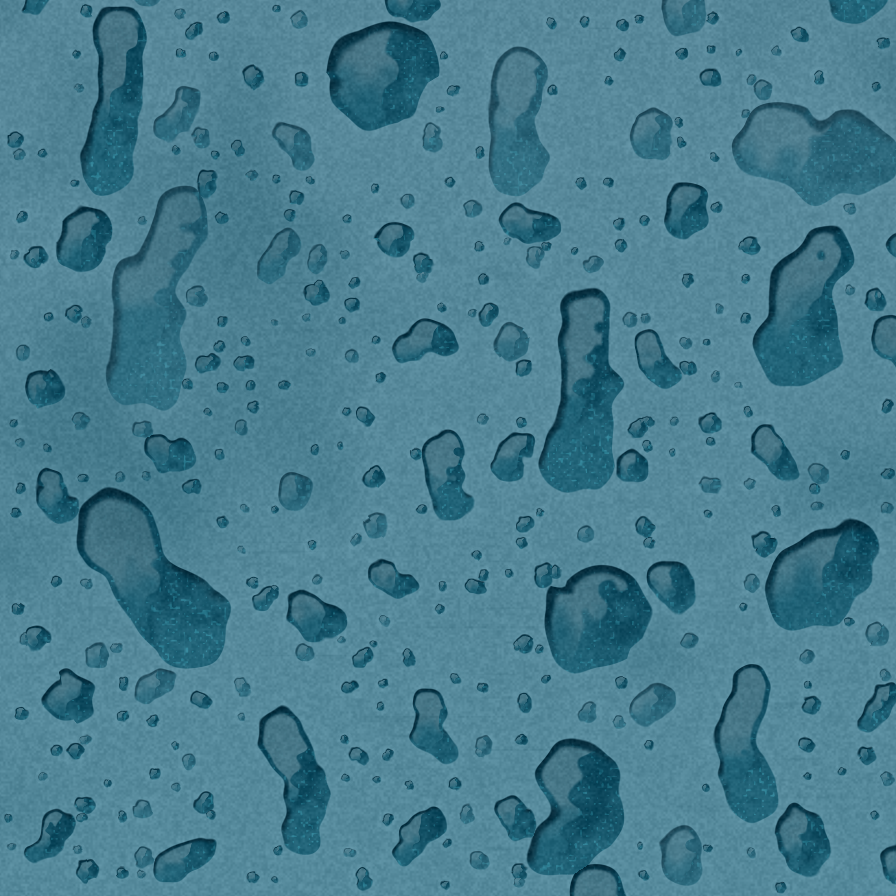
Reproduce this texture procedurally as a Shadertoy shader.

```glsl
// Irregular water drops beaded on brushed teal metal.

struct Layer { float cells; float size; float stretch; float presence; float salt; };
struct Drop { float dist; vec2 centre; float size; float seed; float stretch; };

const Layer BIG    = Layer(4.0, 0.042, 2.4, 0.90, 11.0);
const Layer MEDIUM = Layer(7.5, 0.023, 1.3, 0.85, 37.0);
const Layer SMALL  = Layer(16.0, 0.0105, 0.6, 0.60, 59.0);
const Layer TINY   = Layer(27.0, 0.0055, 0.5, 0.42, 83.0);

const vec3 PALE = vec3(0.335, 0.535, 0.605);
const vec3 DULL = vec3(0.265, 0.475, 0.545);
const vec3 TEAL = vec3(0.13, 0.39, 0.47);
const vec3 DEEP = vec3(0.04, 0.27, 0.35);
const vec3 INK  = vec3(0.015, 0.15, 0.21);

vec2 hash2(vec2 p) {
    vec3 q = fract(p.xyx * vec3(0.1031, 0.1030, 0.0973));
    q += dot(q, q.yzx + 33.33);
    return fract((q.xx + q.yz) * q.zy);
}

float noise(vec2 p) {
    vec2 i = floor(p), f = fract(p);
    f = f * f * (3.0 - 2.0 * f);
    float low = mix(hash2(i).x, hash2(i + vec2(1, 0)).x, f.x);
    float high = mix(hash2(i + vec2(0, 1)).x, hash2(i + vec2(1, 1)).x, f.x);
    return mix(low, high, f.y);
}

float smoothMin(float a, float b, float k) {
    float h = max(k - abs(a - b), 0.0) / k;
    return min(a, b) - h * h * k * 0.25;
}

float taperedSegment(vec2 p, vec2 a, vec2 b, float ra, float rb) {
    vec2 ab = b - a;
    float t = clamp(dot(p - a, ab) / (dot(ab, ab) + 1e-4), 0.0, 1.0);
    return length(p - a - ab * t) - mix(ra, rb, t);
}

// Bent, tapered blob in units of the drop size; long ones hang vertically
float dropShape(vec2 q, float seed, float stretch) {
    vec2 pose = hash2(vec2(seed, 3.1)), girth = hash2(vec2(seed, 8.7));
    float swing = mix(3.0, 0.5, smoothstep(1.0, 1.7, stretch));
    float angle = 1.57 + (pose.x - 0.5) * swing;
    vec2 axis = vec2(cos(angle), sin(angle));
    vec2 bend = vec2(-axis.y, axis.x) * (pose.y - 0.5) * 1.5 * min(stretch, 1.0);
    vec2 radii = mix(vec2(0.6), vec2(1.05), girth);
    float upper = taperedSegment(q, axis * stretch, bend, radii.x, 0.72);
    float lower = taperedSegment(q, -axis * stretch, bend, radii.y, 0.72);
    float wobble = noise(q * 1.7 + seed * 7.0) - 0.5;
    return smoothMin(upper, lower, 0.35) + 0.32 * wobble;
}

// The drop belonging to one grid cell; zero size means none
Drop cellDrop(vec2 cell, Layer layer) {
    vec2 spot = hash2(cell + layer.salt), trait = hash2(cell + layer.salt * 3.0 + 0.5);
    float stretch = layer.stretch * pow(trait.x, 1.3);
    float size = layer.size * mix(0.75, 1.2, spot.x) * mix(1.25, 0.85, trait.x);
    size *= step(trait.y, layer.presence);
    vec2 centre = (cell + 0.5 + (spot - 0.5) * 0.5) / layer.cells;
    return Drop(1.0, centre, size, 1.0 + 90.0 * fract(spot.y * 7.3 + trait.x), stretch);
}

float dropDist(Drop drop, vec2 p) {
    return dropShape((p - drop.centre) / drop.size, drop.seed, drop.stretch) * drop.size;
}

float layerDist(vec2 p, Layer layer) {
    float nearest = 1.0;
    for (int i = 0; i < 9; i++) {
        vec2 cell = floor(p * layer.cells) + vec2(i % 3, i / 3) - 1.0;
        Drop drop = cellDrop(cell, layer);
        if (drop.size > 0.0) nearest = min(nearest, dropDist(drop, p));
    }
    return nearest;
}

// Adds a layer, leaving out drops crowded by larger ones
void scatter(inout Drop best, vec2 p, Layer layer, bool avoidBig, bool avoidMedium) {
    for (int i = 0; i < 9; i++) {
        vec2 cell = floor(p * layer.cells) + vec2(i % 3, i / 3) - 1.0;
        Drop drop = cellDrop(cell, layer);
        float reach = drop.size * (drop.stretch + 1.6);
        if (drop.size == 0.0 || distance(p, drop.centre) > reach) continue;
        float room = drop.size * (0.9 + 0.7 * drop.stretch);
        if (avoidBig && layerDist(drop.centre, BIG) < room) continue;
        if (avoidMedium && layerDist(drop.centre, MEDIUM) < room) continue;
        drop.dist = dropDist(drop, p);
        if (drop.dist < best.dist) best = drop;
    }
}

vec3 metal(vec2 p) {
    float patches = noise(p * 4.0 + 5.0) * 0.6 + noise(p * 11.0) * 0.4;
    vec3 color = mix(PALE, DULL, smoothstep(0.4, 0.9, patches + 0.2 * (p.y - 0.5)));
    float scratch = smoothstep(0.8, 1.0, noise(p * vec2(9.0, 190.0)));
    color -= 0.025 * scratch * smoothstep(0.5, 0.8, noise(p * 6.0 + 40.0));
    return color + vec3(0.012, -0.004, -0.004) * (p.y - 0.4);
}

// Grey reflecting facet on the left, deep speckled water on the right
vec3 water(Drop drop, vec2 p, vec3 ground) {
    vec2 q = (p - drop.centre) / drop.size, e = vec2(0.06, 0.0);
    float s = drop.seed, k = drop.stretch, depth = -dropShape(q, s, k);
    vec2 slope = vec2(dropShape(q + e.xy, s, k) - dropShape(q - e.xy, s, k),
                      dropShape(q + e.yx, s, k) - dropShape(q - e.yx, s, k));
    float facing = dot(normalize(slope + 1e-5), vec2(-0.5, 0.866));
    float ripple = noise(q * 2.3 + s) - 0.5;
    vec3 color = mix(DEEP, TEAL, smoothstep(-0.3, 0.9, ripple - 0.35 * q.y + 0.2));
    float speck = smoothstep(0.68, 0.95, noise(p * 330.0 + 9.0));
    color += speck * vec3(0.06, 0.12, 0.12);
    float cut = q.x * 0.9 - q.y * 0.35 + ripple * 0.7 - 0.05;
    float facet = (1.0 - smoothstep(-0.05, 0.05, cut)) * smoothstep(0.12, 0.22, depth);
    vec3 mirror = mix(TEAL, ground * 0.88, smoothstep(-0.9, 0.5, q.y + ripple));
    color = mix(color, mirror, facet * 0.85);
    float shade = smoothstep(0.28, 0.02, depth);
    color = mix(color, INK, shade * smoothstep(-0.1, 0.7, facing) * 0.85);
    color = mix(color, TEAL, shade * smoothstep(0.3, 0.9, -facing) * 0.5);
    return mix(color, ground, 0.28 * step(0.72, fract(s * 3.7)));
}

void mainImage(out vec4 fragColor, in vec2 fragCoord) {
    vec2 p = fragCoord / iResolution.y;
    float pixel = 1.0 / iResolution.y;
    Drop drop = Drop(1.0, vec2(0.0), 1.0, 1.0, 0.0);
    scatter(drop, p, BIG, false, false);
    scatter(drop, p, MEDIUM, true, false);
    scatter(drop, p, SMALL, true, true);
    scatter(drop, p, TINY, true, true);

    vec3 color = metal(p);
    color += 0.025 * exp(-max(drop.dist, 0.0) * 160.0) * step(drop.dist, 0.5);
    if (drop.dist < pixel) {
        color = mix(color, water(drop, p, color), smoothstep(pixel, -pixel, drop.dist));
    }
    // Fine metallic grain
    float grain = noise(p * 410.0) - 0.5 + 0.6 * (noise(p * 230.0 + 70.0) - 0.5);
    fragColor = vec4(color + 0.06 * grain, 1.0);
}
```
